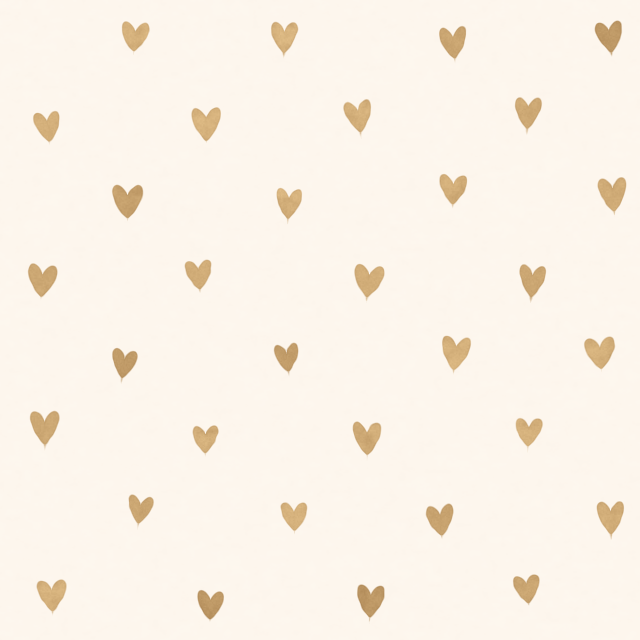
Write a WebGL 2 fragment shader that draws this pattern.

```glsl
#version 300 es
precision highp float;
// Small watercolour hearts in gold on cream paper: eight staggered rows of four.
// Each grid cell holds one heart, jittered, tilted and sized by hash; value noise
// gives the uneven wash, the slightly wobbly outline and the faint paper grain.

#define ROWS 8.0
#define COLUMN_PITCH 0.2475
#define FIRST_X 0.076
#define STAGGER 0.130
#define JITTER vec2(0.014, 0.015)
#define HALF_HEIGHT 0.0240
#define SIZE_VARIATION 0.10
#define MAX_TILT 0.14
#define WASH_STRENGTH 0.60
#define PAPER_GRAIN 0.012

uniform vec2 u_resolution;
out vec4 fragColor;

const vec3 PAPER = vec3(0.992, 0.965, 0.930);
const vec3 GOLD_LIGHT = vec3(0.850, 0.710, 0.500);
const vec3 GOLD_DARK = vec3(0.700, 0.550, 0.355);

vec3 hash3(vec2 p) {
    vec3 q = fract(vec3(p.xyx) * vec3(0.1031, 0.1030, 0.0973));
    q += dot(q, q.yxz + 33.33);
    return fract((q.xxy + q.yzz) * q.zyx);
}

float valueNoise(vec2 p) {
    vec2 cell = floor(p), f = fract(p);
    f = f * f * (3.0 - 2.0 * f);
    float low = mix(hash3(cell).x, hash3(cell + vec2(1, 0)).x, f.x);
    float high = mix(hash3(cell + vec2(0, 1)).x, hash3(cell + vec2(1, 1)).x, f.x);
    return mix(low, high, f.y);
}

float fractalNoise(vec2 p) {
    float sum = 0.0, weight = 0.5;
    for (int octave = 0; octave < 4; octave++) {
        sum += weight * valueNoise(p);
        p = p * 2.03 + 17.3;
        weight *= 0.5;
    }
    return sum / 0.9375;
}

// Two mirrored leaning lobes, tip at y = -1 and tops at y = 1; negative inside.
float heartField(vec2 p) {
    float t = 0.5 * (p.y + 1.0);
    float fromAxis = abs(p.x) - 0.6 * t;
    return fromAxis * fromAxis - 1.1 * pow(max(t, 0.0), 1.6) * (1.0 - t);
}

// Field divided by its slope, which approximates distance to the outline.
float heartDistance(vec2 p) {
    const vec2 e = vec2(0.01, 0.0);
    vec2 slope = vec2(heartField(p + e.xy) - heartField(p - e.xy),
                      heartField(p + e.yx) - heartField(p - e.yx)) / (2.0 * e.x);
    return heartField(p) / max(length(slope), 0.12);
}

void main() {
    vec2 uv = gl_FragCoord.xy / u_resolution.y;
    float pixel = 1.0 / u_resolution.y;

    // Staggered grid cell and its random traits.
    float row = floor(uv.y * ROWS);
    float startX = FIRST_X + STAGGER * mod(row, 2.0);
    float column = floor((uv.x - startX) / COLUMN_PITCH + 0.5);
    vec2 id = vec2(column, row) + 7.0;
    vec3 placement = hash3(id);
    vec3 look = hash3(id + 41.0);
    vec3 finish = hash3(id + 83.0);

    // Local heart coordinates.
    vec2 center = vec2(startX + column * COLUMN_PITCH, (row + 0.53) / ROWS);
    center += JITTER * (2.0 * placement.xy - 1.0);
    float size = HALF_HEIGHT * (1.0 + SIZE_VARIATION * (2.0 * look.x - 1.0));
    float tilt = MAX_TILT * (2.0 * placement.z - 1.0);
    float c = cos(tilt), s = sin(tilt);
    vec2 p = mat2(c, -s, s, c) * (uv - center) / size;
    p.x /= mix(0.94, 1.07, look.y);
    p.y += 0.09 * (finish.x - 0.5) * p.x;

    // Hand-painted outline.
    vec2 washSeed = p + id * 13.7;
    float wobble = 0.07 * (valueNoise(washSeed * 2.6) - 0.5);
    float dist = heartDistance(p) + wobble;
    float edge = 0.9 * pixel / size;
    float coverage = 1.0 - smoothstep(-edge, edge, dist);

    // Uneven wash, with pigment gathered at the rim.
    float wash = fractalNoise(washSeed * 1.8) - 0.5;
    float rim = smoothstep(-0.16, 0.0, dist);
    float depth = mix(0.08, 0.78, look.z * look.z);
    depth += WASH_STRENGTH * mix(0.35, 1.3, finish.y) * wash + 0.20 * rim;
    vec3 gold = mix(GOLD_LIGHT, GOLD_DARK, clamp(depth, -0.1, 1.1));
    gold += 0.03 * (valueNoise(washSeed * 11.0) - 0.5);

    // Paper with faint soft grain.
    float grain = fractalNoise(uv * vec2(70.0, 95.0)) - 0.5;
    vec3 paper = PAPER + PAPER_GRAIN * grain * vec3(0.6, 0.9, 1.1);

    fragColor = vec4(mix(paper, gold, coverage), 1.0);
}
```
